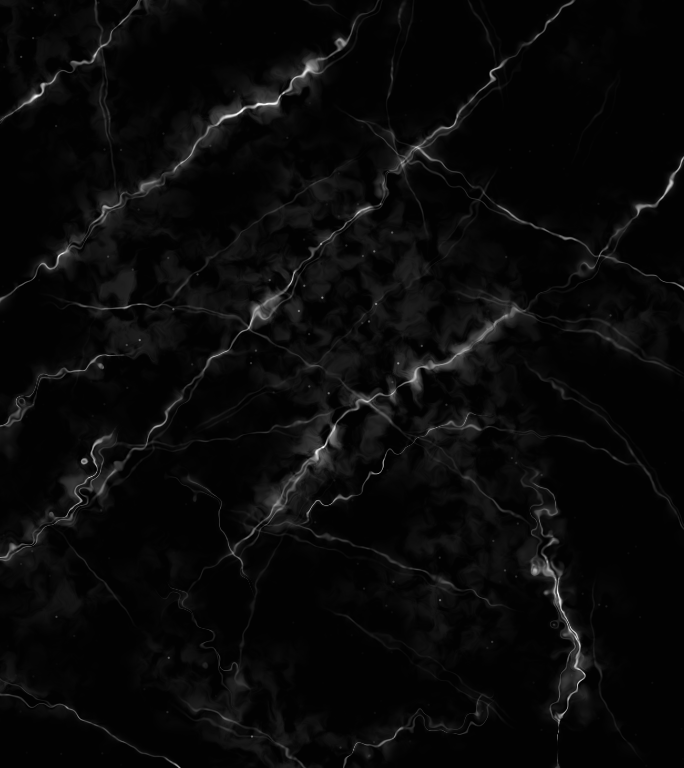
Write a WebGL 2 fragment shader that draws this texture.

```glsl
#version 300 es
precision highp float;
// Black polished marble with branching, dusty white veins.

#define MAJOR_COUNT 4
#define CROSS_COUNT 6
#define CRACK_COUNT 8
#define HAIR_COUNT 18
#define MAJOR_ANGLE 0.75
#define VEIN_WIDTH 0.0013
#define HALO_WIDTH 0.011
#define BEND 0.075
#define CLOUD_LEVEL 0.11
#define BASE_LEVEL 0.006

uniform vec2 u_resolution;
out vec4 fragColor;

float hash(vec2 p) {
    vec3 q = fract(p.xyx * 0.1031);
    q += dot(q, q.yzx + 33.33);
    return fract((q.x + q.y) * q.z);
}

float noise(vec2 p) {
    vec2 i = floor(p), f = fract(p);
    f = f * f * (3.0 - 2.0 * f);
    return mix(mix(hash(i), hash(i + vec2(1, 0)), f.x),
               mix(hash(i + vec2(0, 1)), hash(i + vec2(1, 1)), f.x), f.y);
}

float fbm(vec2 p) {
    float sum = 0.0, amp = 0.53;
    for (int i = 0; i < 4; i++) {
        sum += amp * noise(p);
        p = mat2(1.6, 1.2, -1.2, 1.6) * p + 17.3;
        amp *= 0.5;
    }
    return sum;
}

// Even scatter over the slab.
vec2 scatter(float i, float seed, vec2 size) {
    return fract(vec2(0.7549, 0.5698) * i + vec2(hash(vec2(seed, 3.0)), hash(vec2(seed, 8.0)))) * size;
}

// Bright broken thread, a second strand that splits off, and a dusty halo.
float vein(vec2 p, vec2 centre, float angle, float halfLen, float halo, float seed, float dust) {
    vec2 dir = vec2(cos(angle), sin(angle));
    vec2 q = p - centre;
    q = vec2(dot(q, dir), dot(q, vec2(-dir.y, dir.x)));
    if (abs(q.x) > halfLen || abs(q.y) > 0.14) return 0.0;

    float fade = smoothstep(halfLen, 0.6 * halfLen, abs(q.x));
    q.y += BEND * (noise(vec2(q.x * 5.0, seed)) - 0.5);
    float along = noise(vec2(q.x * 24.0, seed + 7.0));
    float swell = noise(vec2(q.x * 9.0, seed + 13.0));
    float split = q.y + 0.035 * max(noise(vec2(q.x * 10.0, seed + 3.0)) - 0.4, 0.0);
    float grit = 0.35 + 0.65 * noise(p * 190.0 + seed);
    float pixel = 1.0 / u_resolution.y;

    float width = VEIN_WIDTH * (0.4 + along) + pixel;
    float thread = smoothstep(width, 0.0, abs(q.y)) * (0.16 + 0.85 * along * along);
    float strand = smoothstep(width, 0.0, abs(split)) * 0.45 * swell;
    float spread = HALO_WIDTH * (0.25 + 1.5 * swell * swell);
    float haze = exp(-abs(q.y + 0.004 * (swell - 0.5)) / spread) * dust * halo * (0.3 + swell);
    return fade * ((thread + strand) * grit + haze);
}

void main() {
    vec2 p = gl_FragCoord.xy / u_resolution.y;
    vec2 size = vec2(u_resolution.x / u_resolution.y, 1.0);

    // Shared jagged displacement and powdery texture
    vec2 warp = vec2(fbm(p * 15.0), fbm(p * 15.0 + 40.0)) - 0.5;
    warp += 0.4 * (vec2(noise(p * 75.0), noise(p * 75.0 + 60.0)) - 0.5);
    float dust = smoothstep(0.3, 0.8, fbm(p * 55.0 + warp * 2.0));
    float light = 0.0;

    // Long diagonal veins
    for (int k = 0; k < MAJOR_COUNT; k++) {
        float i = float(k), r = hash(vec2(i, 21.0));
        vec2 centre = vec2(0.10 + 0.17 * i, 0.95 - 0.13 * i);
        light += vein(p + 0.03 * warp, centre, MAJOR_ANGLE + 0.16 * (r - 0.5), 0.56,
                      0.5, i * 5.3 + 2.0, dust) * (0.65 + 0.35 * r);
    }
    // Gently falling cross veins
    for (int k = 0; k < CROSS_COUNT; k++) {
        float i = float(k), r = hash(vec2(i, 34.0));
        light += vein(p + 0.022 * warp, scatter(i, 5.0, size), -0.2 - 0.35 * r,
                      0.18 + 0.2 * r, 0.2, i * 4.7 + 61.0, dust) * (0.4 + 0.35 * r);
    }
    // Short crooked cracks in the lower part
    for (int k = 0; k < CRACK_COUNT; k++) {
        float i = float(k), r = hash(vec2(i, 55.0));
        float angle = mod(i, 2.0) < 0.5 ? 0.2 + 0.6 * r : -0.9 - 0.7 * r;
        light += vein(p + 0.06 * warp, scatter(i, 9.0, size * vec2(1.0, 0.48)), angle,
                      0.09 + 0.1 * r, 0.3, i * 6.1 + 113.0, dust) * (0.45 + 0.5 * r);
    }
    // Faint hairlines in many directions
    for (int k = 0; k < HAIR_COUNT; k++) {
        float i = float(k), r = hash(vec2(i, 72.0));
        light += vein(p + 0.018 * warp, scatter(i, 14.0, size), 3.14 * hash(vec2(i, 90.0)),
                      0.06 + 0.16 * r, 0.25, i * 3.9 + 201.0, dust) * (0.12 + 0.2 * r);
    }

    // Smoky patches and sparse mineral flecks
    float cloud = smoothstep(0.46, 0.8, fbm(p * 5.0 + 9.0));
    light += CLOUD_LEVEL * cloud * dust;
    vec2 cell = floor(p * 130.0);
    vec2 offset = fract(p * 130.0) - 0.3 - 0.4 * vec2(hash(cell + 5.0), hash(cell + 11.0));
    float fleck = smoothstep(0.3, 0.05, length(offset)) * step(0.985, hash(cell));
    light += fleck * (0.05 + 0.4 * cloud) * hash(cell + 23.0);

    fragColor = vec4(vec3(min(BASE_LEVEL + light, 0.95)), 1.0);
}
```
